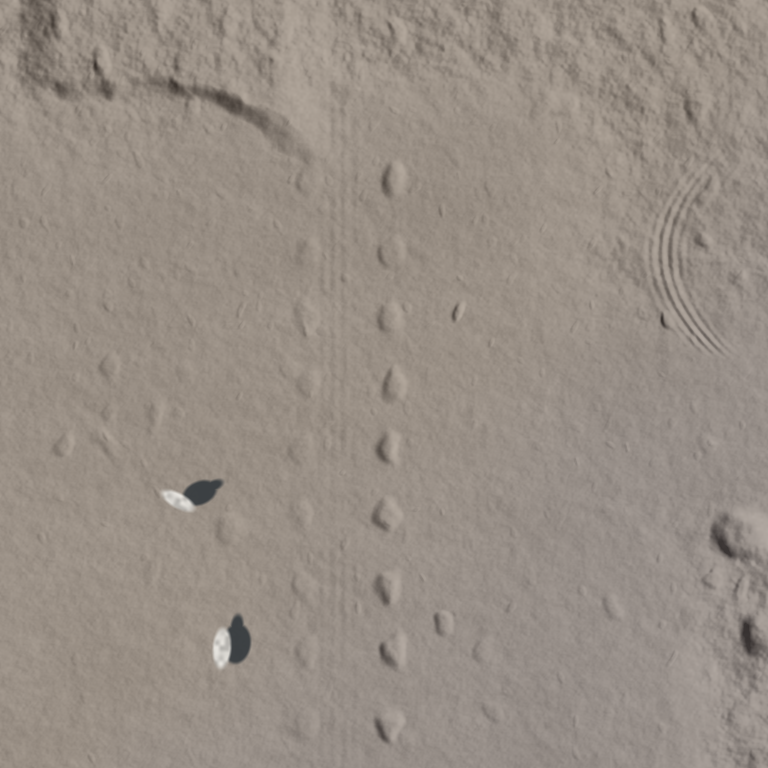
This texture is drawn by a WebGL 1 fragment shader. Its source:

```glsl
precision highp float;
// Damp grey-brown sand seen from above: footprints, churned patches, wheel grooves and two pale shells.
uniform vec2 u_resolution;

const vec3 SAND = vec3(0.600, 0.560, 0.520);
const vec3 COOL_TINT = vec3(-0.012, -0.004, 0.014);
const vec3 SHELL = vec3(0.82, 0.81, 0.79);
const vec3 CAST_SHADOW = vec3(0.21, 0.23, 0.245);
const vec2 LIGHT_TRAVEL = vec2(0.92, 0.39);
const float SLOPE_STEP = 0.0016;
const float GRAIN = 0.026;
const float MOTTLE = 0.040;
const float PRINT_CELLS = 18.0;
const float PECK_CELLS = 46.0;
const float STRIDE = 0.088;

float hash(vec2 p) {
  vec3 q = fract(vec3(p.xyx) * 0.1031);
  q += dot(q, q.yzx + 33.33);
  return fract((q.x + q.y) * q.z);
}

float noise(vec2 p) {
  vec2 i = floor(p), f = fract(p);
  f = f * f * (3.0 - 2.0 * f);
  return mix(mix(hash(i), hash(i + vec2(1, 0)), f.x),
             mix(hash(i + vec2(0, 1)), hash(i + vec2(1, 1)), f.x), f.y);
}

float fbm(vec2 p) {
  float sum = 0.0, amp = 0.5;
  for (int i = 0; i < 4; i++) {
    sum += amp * noise(p);
    p = p * 2.03 + 17.0;
    amp *= 0.5;
  }
  return sum;
}

vec2 turn(vec2 p, float a) {
  float c = cos(a), s = sin(a);
  return vec2(c * p.x + s * p.y, c * p.y - s * p.x);
}

// Share of trampled ground: the top band, the right side and the lower right corner
float trampled(vec2 p) {
  float wobble = 0.22 * (noise(p * 6.0) - 0.5);
  float top = smoothstep(0.70, 0.93, p.y + wobble);
  float side = smoothstep(0.70, 0.92, p.x + wobble) * smoothstep(0.50, 0.66, p.y);
  float corner = smoothstep(0.84, 1.0, p.x + wobble) * smoothstep(0.40, 0.28, p.y);
  return clamp(max(top, max(0.7 * side, corner)), 0.0, 1.0);
}

// Flat-bottomed elliptical hollow
float dent(vec2 p, vec2 radius, float depth) {
  vec2 d = p / radius;
  float q = dot(d, d);
  return -depth * radius.x * exp(-q * q);
}

// Randomly scattered hollows, one per grid cell at most
float scatterDents(vec2 p, float cells, float base, float strength) {
  vec2 id = floor(p * cells);
  float h = 0.0;
  for (int y = -1; y <= 1; y++) {
    for (int x = -1; x <= 1; x++) {
      vec2 c = id + vec2(x, y);
      vec2 center = (c + 0.25 + 0.5 * vec2(hash(c + 3.1), hash(c + 41.7))) / cells;
      float present = step(hash(c + 77.3), base + 0.62 * trampled(center));
      float size = mix(0.16, 0.27, hash(c + 9.4)) / cells;
      float depth = strength * mix(0.15, 1.0, pow(hash(c + 25.8), 3.0));
      vec2 q = turn(p - center, 1.6 * (hash(c + 61.2) - 0.5));
      h += present * dent(q, size * vec2(0.85, 1.35), depth);
    }
  }
  return h;
}

float height(vec2 p) {
  vec2 w = p + 0.012 * (vec2(noise(p * 46.0), noise(p * 46.0 + 90.0)) - 0.5);
  float rough = trampled(p);
  float h = 0.0045 * rough * fbm(p * 24.0) + 0.0006 * fbm(p * 55.0);
  h += scatterDents(w, PRINT_CELLS, 0.10, 0.17);
  h += scatterDents(w + 0.37, PECK_CELLS, 0.10, 0.06);

  // Two columns of footprints
  for (int i = 0; i < 9; i++) {
    float k = float(i);
    vec2 c = vec2(0.51, 0.06 + STRIDE * k) + 0.012 * (vec2(hash(vec2(k, 5.0)), hash(vec2(k, 8.0))) - 0.5);
    h += dent(w - c, vec2(0.013, 0.018), mix(0.06, 0.18, hash(vec2(k, 2.0))));
    h += dent(w - c + vec2(0.11, 0.0), vec2(0.013, 0.019), 0.05);
  }
  // Deep pits at the right edge
  h += dent(w - vec2(0.968, 0.307), vec2(0.034, 0.026), 0.17);
  h += dent(w - vec2(0.997, 0.180), vec2(0.026, 0.030), 0.20);

  // Crumbling lip at the upper left
  float lip = 0.885 - 0.9 * pow(max(p.x - 0.2, 0.0), 1.5) + 0.03 * (noise(p * 14.0) - 0.5);
  h -= 0.005 * smoothstep(-0.016, 0.016, w.y - lip) * smoothstep(0.44, 0.34, p.x) * smoothstep(0.02, 0.07, p.x);

  // Bent groove on the right and faint straight wheel grooves
  float bend = p.x - 0.866 - 4.0 * (p.y - 0.67) * (p.y - 0.67);
  float bendSpan = smoothstep(0.53, 0.56, p.y) * smoothstep(0.84, 0.68, p.y);
  h += 0.00035 * sin(bend * 480.0) * exp(-bend * bend / 0.0004) * bendSpan;
  float wheel = p.x - 0.44;
  h += 0.00008 * sin(wheel * 430.0) * exp(-wheel * wheel / 0.0006) * noise(p * vec2(20.0, 9.0));
  return h;
}

float ellipseMask(vec2 p, vec2 radius) {
  float edge = (length(p / radius) - 1.0) * min(radius.x, radius.y);
  return 1.0 - smoothstep(-0.0025, 0.0025, edge);
}

// Pale shell with its cast shadow
vec3 addShell(vec3 color, vec2 p, float angle, vec2 size, vec2 shadowOffset, float shadowAngle) {
  vec2 s = turn(p - shadowOffset, shadowAngle);
  float shadow = max(ellipseMask(s, size * vec2(1.0, 1.15)),
                     ellipseMask(s - vec2(size.x * 0.85, 0.002), size * vec2(0.6, 0.5)));
  color = mix(color, CAST_SHADOW, 0.93 * shadow);
  vec2 q = turn(p, angle);
  vec3 body = SHELL * (0.86 + 0.25 * noise(q * 150.0));
  return mix(color, body, ellipseMask(q, size * vec2(1.0, 0.72)));
}

void main() {
  vec2 p = gl_FragCoord.xy / u_resolution;
  vec2 e = LIGHT_TRAVEL * SLOPE_STEP;
  float slope = (height(p + e) - height(p - e)) / (2.0 * SLOPE_STEP);
  float shade = slope > 0.0 ? slope / (1.0 + 7.0 * slope) : max(1.15 * slope, -0.36);

  // Soft mottling, wind streaks and fine grain
  float tone = MOTTLE * (fbm(p * 7.0) - 0.47);
  tone += 0.016 * (noise(turn(p, -0.25) * vec2(9.0, 70.0)) - 0.5);
  tone += GRAIN * (noise(p * 260.0) - 0.5) + 0.4 * GRAIN * (noise(p * 120.0) - 0.5);
  vec3 color = SAND + tone + shade * vec3(1.0, 0.97, 0.92);
  color += COOL_TINT * smoothstep(0.5, 1.2, p.x + 0.5 - p.y + 0.3 * (noise(p * 5.0) - 0.5));

  color = addShell(color, p - vec2(0.232, 0.348), -0.5, vec2(0.023, 0.013), vec2(0.028, 0.010), 0.4);
  color = addShell(color, p - vec2(0.289, 0.156), 1.5, vec2(0.026, 0.016), vec2(0.019, 0.006), 1.45);
  gl_FragColor = vec4(color, 1.0);
}
```
